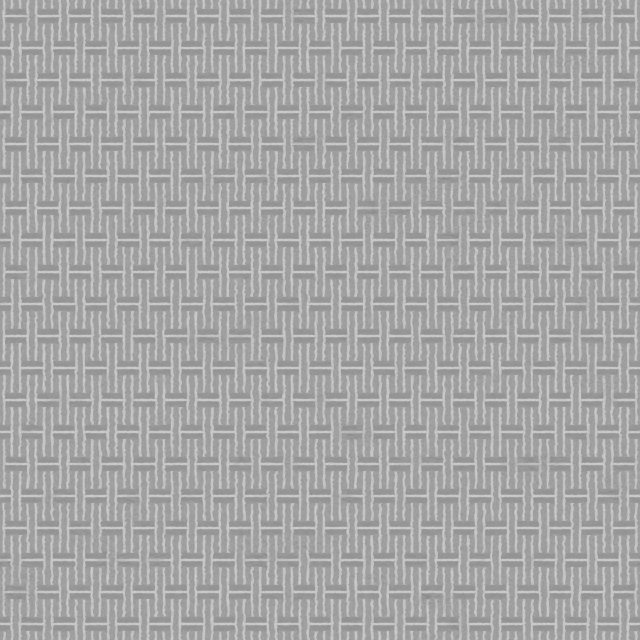
A WebGL 2 fragment shader for this pattern:

```glsl
#version 300 es
precision highp float;
// Interlocking H-shaped key pattern in pale thread on grey woven cloth.
// Rows of H strokes shift by half a cell; their arms overlap the rows above
// and below. Wrapping value noise roughens the strokes and grains the cloth.

uniform vec2 u_resolution;
out vec4 fragColor;

const float REPEATS = 20.0;          // cells across and down
const float ARM_X = 0.375;           // arm offset from the H centre
const float ARM_HALF_HEIGHT = 0.77;
const float LINE_HALF_WIDTH = 0.038;
const vec3 CLOTH = vec3(0.622);
const vec3 SHADED_CLOTH = vec3(0.584);
const vec3 THREAD = vec3(0.785);

float hash(vec2 p) {
    return fract(sin(dot(p, vec2(127.1, 311.7))) * 43758.5453);
}

// Value noise from 0 to 1; a whole-number frequency makes it wrap.
float wrapNoise(vec2 uv, vec2 frequency, float seed) {
    vec2 p = uv * frequency;
    vec2 cell = floor(p);
    vec2 f = fract(p);
    f = f * f * (3.0 - 2.0 * f);
    vec2 lo = mod(cell, frequency) + seed;
    vec2 hi = mod(cell + 1.0, frequency) + seed;
    float bottom = mix(hash(lo), hash(vec2(hi.x, lo.y)), f.x);
    float top = mix(hash(vec2(lo.x, hi.y)), hash(hi), f.x);
    return mix(bottom, top, f.y);
}

float boxDistance(vec2 p, vec2 halfSize) {
    vec2 d = abs(p) - halfSize;
    return length(max(d, 0.0)) + min(max(d.x, d.y), 0.0);
}

// Position relative to the nearest H centre in the given row.
vec2 toCentre(vec2 p, float row) {
    float shift = 0.5 * mod(row, 2.0);
    return vec2(fract(p.x - shift + 0.5) - 0.5, p.y - row - 0.5);
}

// x: crossbar distance, y: arm distance.
vec2 strokeDistances(vec2 p, float halfWidth) {
    float bar = boxDistance(p, vec2(ARM_X, halfWidth));
    float arm = boxDistance(vec2(abs(p.x) - ARM_X, p.y),
                            vec2(halfWidth, ARM_HALF_HEIGHT));
    return vec2(bar, arm);
}

float coverage(float distanceToEdge, float softness) {
    return 1.0 - smoothstep(-softness, softness, distanceToEdge);
}

void main() {
    vec2 uv = gl_FragCoord.xy / u_resolution;
    vec2 p = uv * REPEATS;
    float pixel = REPEATS / min(u_resolution.x, u_resolution.y);
    float softness = max(0.025, 0.6 * pixel);

    // Uneven thread edges: arms wander more than crossbars.
    float wander = wrapNoise(uv, vec2(160.0), 3.0) - 0.5;
    float fray = wrapNoise(uv, vec2(300.0), 11.0) - 0.5;
    vec2 wobble = vec2(0.045 * wander + 0.025 * fray, 0.016 * fray);

    // Strokes from this row and its two neighbours.
    float row = floor(p.y);
    vec2 nearest = vec2(1.0);
    for (int i = -1; i <= 1; i++) {
        vec2 local = toCentre(p, row + float(i)) + wobble;
        nearest = min(nearest, strokeDistances(local, LINE_HALF_WIDTH));
    }
    float bar = coverage(nearest.x, softness);
    float arm = coverage(nearest.y + 0.02 * fray, softness);

    // Darker horizontal weave on both sides of each crossbar.
    vec2 local = toCentre(p, row);
    float shade = coverage(boxDistance(local, vec2(0.35, 0.21)) + 0.06 * wander, 0.05);
    vec3 color = mix(CLOTH, SHADED_CLOTH, shade);

    // Fine grain: flat streaks in the shaded weave, speckle elsewhere.
    float speckle = wrapNoise(uv, vec2(384.0), 23.0) - 0.5;
    float streak = wrapNoise(uv, vec2(130.0, 400.0), 37.0) - 0.5;
    color += 0.035 * mix(speckle, streak, 0.6 * shade);

    // Scattered worn patches dull the thread and show the streaks.
    float wear = smoothstep(0.68, 0.95, wrapNoise(uv, vec2(24.0, 32.0), 51.0));
    float thread = max(bar, arm * (0.93 + 0.2 * wander));
    thread *= 1.0 - wear * (0.25 + 0.5 * streak);
    color += 0.05 * wear * streak;
    color = mix(color, THREAD + 0.03 * speckle, thread);

    fragColor = vec4(color, 1.0);
}
```
